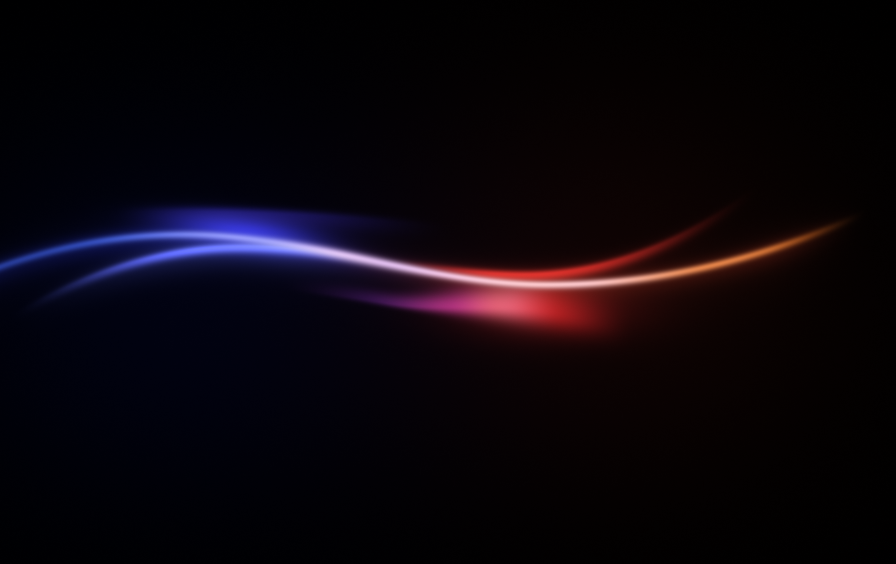
Give the GLSL for this background, as a Shadertoy shader.

```glsl
// Glowing silk ribbons of light sweeping from blue to orange across black.

// Soft window along x: rises over [a, b], falls over [c, d].
float window(float x, float a, float b, float c, float d) {
    return smoothstep(a, b, x) * (1.0 - smoothstep(c, d, x));
}

// Bell profile with separate softness above and below its centre.
float bell(float d, float above, float below) {
    float t = d / (d > 0.0 ? above : below);
    return exp(-t * t);
}

// Smooth wave: parabola up to the crest, ease to the trough, parabola after it.
float wave(float x, vec2 crest, vec2 trough, float leftBend, float rightBend) {
    float left = min(x - crest.x, 0.0);
    float right = max(x - trough.x, 0.0);
    return mix(crest.y, trough.y, smoothstep(crest.x, trough.x, x))
         - leftBend * left * left + rightBend * right * right;
}

// Screen blending keeps overlapping lights from clipping.
vec3 screen(vec3 base, vec3 light) {
    return 1.0 - (1.0 - base) * (1.0 - clamp(light, 0.0, 1.0));
}

vec3 ribbonColor(float x) {
    vec3 c = mix(vec3(0.18, 0.29, 0.72), vec3(0.47, 0.48, 0.90), smoothstep(0.08, 0.29, x));
    c = mix(c, vec3(0.84, 0.71, 0.90), smoothstep(0.28, 0.39, x));
    c = mix(c, vec3(0.96, 0.74, 0.76), smoothstep(0.42, 0.60, x));
    c = mix(c, vec3(0.84, 0.47, 0.25), smoothstep(0.64, 0.80, x));
    return mix(c, vec3(0.58, 0.29, 0.08), smoothstep(0.79, 0.92, x));
}

vec3 sheetColor(float x) {
    vec3 c = mix(vec3(0.36, 0.13, 0.52), vec3(0.66, 0.18, 0.48), smoothstep(0.40, 0.51, x));
    c = mix(c, vec3(0.84, 0.34, 0.42), smoothstep(0.50, 0.56, x));
    return mix(c, vec3(0.80, 0.10, 0.11), smoothstep(0.56, 0.63, x));
}

// Sine-free hash for dithering the dark gradients.
float hash(vec2 p) {
    vec3 q = fract(vec3(p.xyx) * 0.1031);
    q += dot(q, q.yzx + 33.33);
    return fract((q.x + q.y) * q.z);
}

// Faint navy on the left and ember on the right, fading to black.
vec3 backdrop(vec2 p) {
    vec2 navy = (p - vec2(0.20, 0.28)) / vec2(0.30, 0.22);
    vec2 ember = (p - vec2(0.68, 0.31)) / vec2(0.26, 0.22);
    return vec3(0.003, 0.008, 0.065) * exp(-dot(navy, navy))
         + vec3(0.055, 0.012, 0.008) * exp(-dot(ember, ember));
}

void mainImage(out vec4 fragColor, in vec2 fragCoord) {
    // Width spans 0..1; height is recentred so the wave holds its place.
    vec2 p = fragCoord / iResolution.x;
    p.y += 0.314 - 0.5 * iResolution.y / iResolution.x;
    float x = p.x;

    vec2 crest = vec2(0.205, 0.367);
    vec2 trough = vec2(0.612, 0.311);
    float mainY = p.y - wave(x, crest, trough, 0.857, 0.64);
    float lowerY = p.y - wave(x, vec2(0.27, 0.353), trough, 1.19, 0.64);
    float redY = p.y - wave(x, crest, vec2(0.585, 0.322), 0.857, 1.42);
    vec3 color = backdrop(p);

    // Blue flare and the thin veil above the crest
    vec2 flare = p - vec2(0.272, 0.371);
    flare.y += 0.10 * flare.x;
    float flareGlow = exp(-pow(flare.x / 0.078, 2.0)) * bell(flare.y, 0.016, 0.018);
    color = screen(color, vec3(0.17, 0.17, 0.80) * flareGlow);
    float veilY = p.y - 0.392 + 0.2 * pow(x - 0.195, 2.0);
    float veil = bell(veilY, 0.006, 0.014) * window(x, 0.12, 0.26, 0.28, 0.51);
    color = screen(color, vec3(0.09, 0.07, 0.32) * veil);

    // Violet to red sheet hanging below the main ribbon
    float s = x - 0.333;
    float spread = smoothstep(0.43, 0.62, x);
    float sheetY = p.y - (0.307 - 0.15 * s - 0.1 * s * s + 0.025 * spread);
    float sheet = bell(sheetY, mix(0.011, 0.028, spread), mix(0.0045, 0.018, spread));
    sheet *= window(x, 0.31, 0.54, 0.57, 0.71) * smoothstep(0.007, -0.010, mainY);
    color = screen(color, sheetColor(x) * sheet);

    // Wide dim ember around the sheet
    vec2 ember = (p - vec2(0.61, 0.283)) / vec2(0.095, 0.032);
    color = screen(color, vec3(0.26, 0.04, 0.04) * exp(-dot(ember, ember)));

    // Red ribbon rising on the right
    float redFade = window(x, 0.43, 0.56, 0.60, 0.85);
    float redBand = bell(redY, 0.0045, 0.008) + 0.16 * bell(redY, 0.010, 0.024);
    color = screen(color, vec3(0.72, 0.14, 0.12) * redBand * redFade);

    // Lower blue ribbon joining the main one
    float lowerBand = bell(lowerY, 0.0045, 0.0065) + 0.26 * bell(lowerY, 0.012, 0.022);
    lowerBand *= window(x, 0.01, 0.23, 0.30, 0.43);
    color = screen(color, vec3(0.32, 0.36, 0.88) * lowerBand);

    // Main ribbon with its soft halo
    float thickness = mix(0.0043, 0.0056, window(x, 0.25, 0.37, 0.39, 0.52));
    float band = bell(mainY, thickness, thickness * 1.15);
    float fade = mix(0.65, 1.0, smoothstep(0.0, 0.20, x)) * (1.0 - smoothstep(0.85, 0.97, x));
    color = screen(color, ribbonColor(x) * band * fade);
    vec3 haloColor = mix(vec3(0.08, 0.10, 0.42), vec3(0.28, 0.08, 0.05), smoothstep(0.25, 0.58, x));
    float halo = 0.55 * bell(mainY, 0.010, 0.018) + 0.14 * bell(mainY, 0.025, 0.045);
    color = screen(color, haloColor * halo * fade);

    color += (hash(fragCoord) - 0.5) / 255.0;
    fragColor = vec4(clamp(color, 0.0, 1.0), 1.0);
}
```
